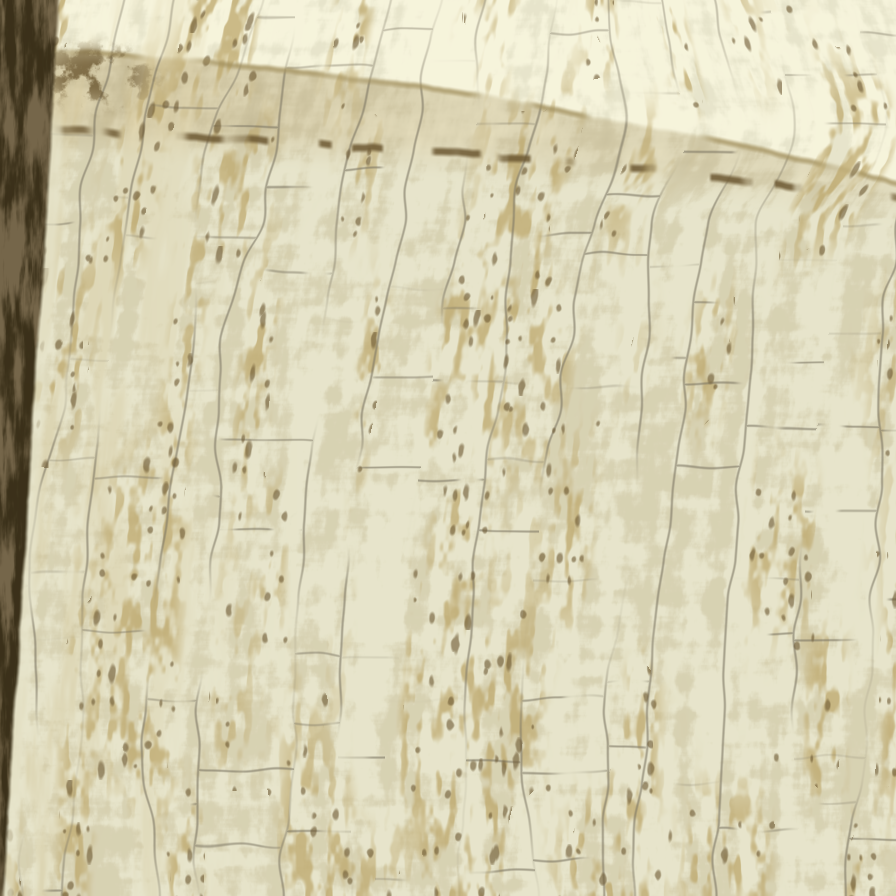
Reproduce this texture procedurally as a Shadertoy shader.

```glsl
const vec3 PALE = vec3(0.905, 0.895, 0.795);
const vec3 SHADE = vec3(0.845, 0.822, 0.700);
const vec3 BRIGHT = vec3(0.965, 0.955, 0.860);
const vec3 TAN = vec3(0.810, 0.765, 0.620);
const vec3 OCHRE = vec3(0.740, 0.655, 0.420);
const vec3 BROWN = vec3(0.420, 0.340, 0.190);
const vec3 CRACK = vec3(0.500, 0.475, 0.400);
const vec3 STRIP_DARK = vec3(0.230, 0.190, 0.100);
const vec3 STRIP_LIGHT = vec3(0.460, 0.400, 0.290);
const float COLUMNS = 14.0;
const float ROWS = 9.0;
const float CRACK_WIDTH = 0.0024;
const float LEAN = 0.11;

float hash(vec2 p) {
    vec3 q = fract(vec3(p.xyx) * 0.1031);
    q += dot(q, q.yzx + 33.33);
    return fract((q.x + q.y) * q.z);
}

float noise(vec2 p) {
    vec2 i = floor(p), f = fract(p);
    f = f * f * (3.0 - 2.0 * f);
    return mix(mix(hash(i), hash(i + vec2(1, 0)), f.x),
               mix(hash(i + vec2(0, 1)), hash(i + vec2(1, 1)), f.x), f.y);
}

float fbm(vec2 p) {
    float sum = 0.0, amp = 0.53;
    for (int i = 0; i < 4; i++) {
        sum += amp * noise(p);
        p = p * 2.03 + 17.1;
        amp *= 0.5;
    }
    return sum;
}

// Wandering vertical cracks joined by staggered cross cracks
float cracks(vec2 p) {
    float base = floor(p.x * COLUMNS), column = base - 2.0, ink = 0.0;
    for (float k = -1.0; k <= 2.0; k++) {
        float id = base + k;
        float wander = 0.5 * (noise(vec2(id * 7.3 + 40.0, p.y * 5.0)) - 0.5)
                     + 0.16 * (noise(vec2(id * 3.1 + 90.0, p.y * 24.0)) - 0.5);
        float line = (id + 0.5 * hash(vec2(id + 60.0, 4.0)) + wander) / COLUMNS;
        float strength = smoothstep(0.22, 0.65, noise(vec2(id * 5.7 + 30.0, p.y * 7.0)));
        ink = max(ink, strength * smoothstep(CRACK_WIDTH, 0.0, abs(p.x - line)));
        if (p.x > line) column = id;
    }
    float bend = 0.007 * (noise(p * 26.0 + column * 9.0 + 50.0) - 0.5);
    float y = (p.y + bend) * ROWS + hash(vec2(column + 50.0, 8.0));
    float row = floor(y);
    float place = 0.2 + 0.6 * hash(vec2(column + 70.0, row + 20.0));
    float seen = smoothstep(0.3, 0.8, hash(vec2(column + 33.0, row + 71.0)));
    seen *= smoothstep(0.2, 0.5, noise(vec2(p.x * 30.0, row + 11.0)));
    return max(ink, seen * smoothstep(CRACK_WIDTH, 0.0, abs(fract(y) - place) / ROWS));
}

// Small upright spots scattered on a grid
float spots(vec2 p, vec2 grid, float density) {
    vec2 q = p * grid, id = floor(q);
    vec2 centre = 0.3 + 0.4 * vec2(hash(id + 3.0), hash(id + 47.0));
    vec2 d = (fract(q) - centre) / grid;
    d.x += 0.002 * (noise(p * 150.0) - 0.5);
    float size = 0.0018 + 0.0022 * hash(id + 81.0);
    float dist = length(d * vec2(1.0, 0.3 + 0.5 * hash(id + 29.0)));
    return step(hash(id + 13.0), density) * smoothstep(size + 0.001, size - 0.0015, dist);
}

void mainImage(out vec4 fragColor, in vec2 fragCoord) {
    vec2 p = fragCoord / iResolution.xy;
    float ridge = 0.945 - 0.04 * p.x - 0.11 * p.x * p.x + 0.008 * (fbm(vec2(p.x * 18.0, 2.0)) - 0.5);
    float seam = 0.855 - 0.03 * p.x - 0.045 * p.x * p.x + 0.016 * (fbm(vec2(p.x * 14.0, 7.0)) - 0.5);
    float above = smoothstep(-0.004, 0.004, p.y - ridge);
    float fan = smoothstep(0.55, 0.8, p.x) * smoothstep(0.75, 0.9, p.y);
    vec2 grain = vec2(p.x - LEAN * p.y * p.y + 0.5 * fan * (p.y - 0.92), p.y) + 1.0;

    // Fibrous paint with faint weave
    float fibre = fbm(grain * vec2(42.0, 6.0));
    float weave = fbm(grain * vec2(12.0, 75.0));
    float mottle = fbm(grain * vec2(85.0, 50.0));
    float tone = 0.45 * fibre + 0.25 * weave + 0.3 * mottle;
    vec3 color = mix(SHADE, PALE, smoothstep(0.39, 0.53, tone));
    color = mix(color, mix(PALE, BRIGHT, smoothstep(0.34, 0.5, tone)), above);

    // Tan band under the ridge
    float band = (1.0 - above) * smoothstep(-0.035, 0.02, p.y - seam);
    color = mix(color, TAN + 0.3 * (tone - 0.45), band * mix(0.85, 0.4, p.x));

    // Ochre streaks, denser low and to the left
    float cluster = noise(grain * vec2(24.0, 5.0) + 8.0);
    float leftSide = smoothstep(0.35, 0.03, p.x);
    float lowSide = smoothstep(0.45, 0.05, p.y);
    float amount = cluster + 0.12 * leftSide + 0.08 * lowSide + 0.1 * fan;
    float dash = noise(grain * vec2(125.0, 32.0)) * 0.7 + 0.3 * noise(grain * vec2(210.0, 95.0));
    float streak = smoothstep(0.42, 0.85, amount) * smoothstep(0.48, 0.75, dash);
    color = mix(color, OCHRE, 0.75 * streak);
    color = mix(color, OCHRE, 0.25 * leftSide * smoothstep(0.45, 0.7, fibre));

    // Thin cracks and brown spots
    color = mix(color, CRACK, 0.62 * cracks(grain) * (1.0 - 0.35 * above));
    float density = 0.18 * smoothstep(0.45, 0.8, amount);
    float fleck = max(spots(grain, vec2(55.0, 30.0), density), spots(grain + 0.37, vec2(80.0, 42.0), density));
    color = mix(color, BROWN, 0.6 * fleck);

    // Broken lines along ridge and seam
    float broken = smoothstep(0.5, 0.72, noise(vec2(p.x * 55.0, 3.0)) * 0.65 + 0.35 * noise(vec2(p.x * 9.0, 12.0)));
    color = mix(color, BROWN, 0.85 * broken * smoothstep(0.007, 0.001, abs(p.y - seam)));
    float ridgeInk = smoothstep(0.3, 0.7, noise(vec2(p.x * 16.0, 21.0)));
    color = mix(color, OCHRE * 0.85, 0.7 * ridgeInk * smoothstep(0.006, 0.0, abs(p.y - ridge)));

    // Rough brown clump in the upper corner
    float clump = smoothstep(0.075, 0.015, length((p - vec2(0.105, 0.915)) * vec2(0.8, 1.5)));
    color = mix(color, BROWN, 0.8 * clump * smoothstep(0.42, 0.65, fbm(p * 75.0)));

    // Dark strip with a pale rim
    float edge = 0.004 + 0.062 * p.y + 0.005 * (fbm(vec2(p.y * 20.0, 5.0)) - 0.5);
    float rim = smoothstep(0.012, 0.003, abs(p.x - edge - 0.005)) * smoothstep(0.9, 0.84, p.y);
    color = mix(color, PALE, 0.65 * rim);
    float wood = fbm(p * vec2(95.0, 14.0) + 5.0) + 0.25 * (mottle - 0.5) - 0.12 * smoothstep(0.025, 0.0, edge - p.x);
    vec3 strip = mix(STRIP_DARK, STRIP_LIGHT, smoothstep(0.3, 0.65, wood));
    color = mix(color, strip, smoothstep(0.003, -0.003, p.x - edge));

    fragColor = vec4(color, 1.0);
}
```
